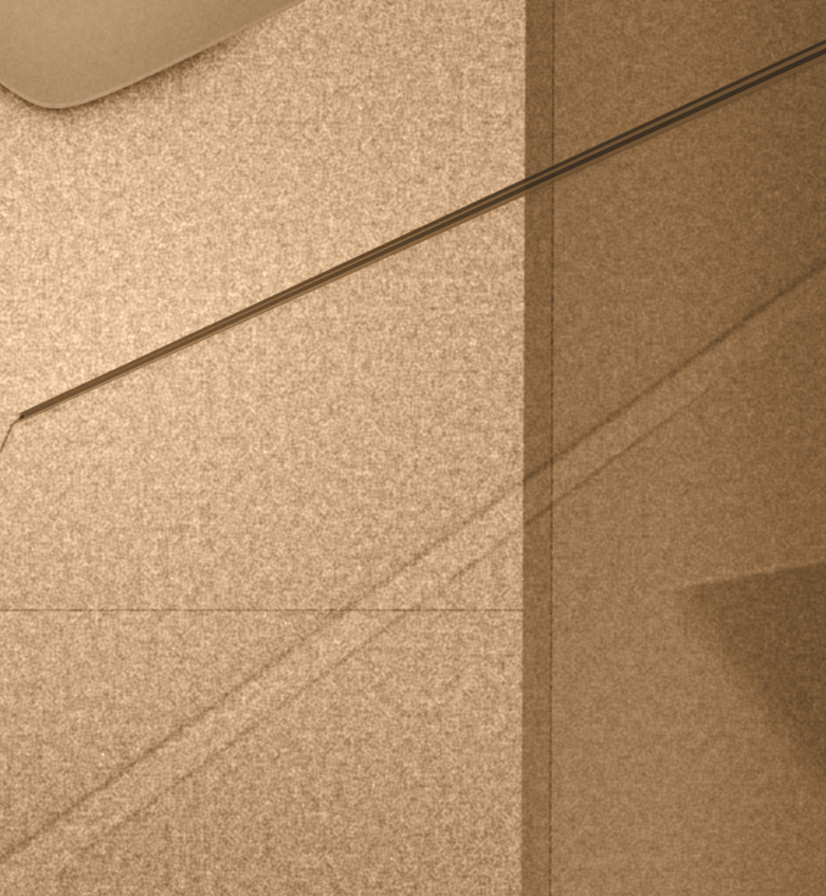
This texture is drawn by a Shadertoy shader. Its source:

```glsl
vec2 hash2(vec2 p) {
    vec3 q = fract(vec3(p.xyx) * vec3(0.1031, 0.1030, 0.0973));
    q += dot(q, q.yzx + 33.33);
    return fract((q.xx + q.yz) * q.zy) * 2.0 - 1.0;
}

float gradientNoise(vec2 p) {
    vec2 i = floor(p), f = fract(p);
    vec2 u = f * f * f * (f * (f * 6.0 - 15.0) + 10.0);
    float a = dot(hash2(i), f);
    float b = dot(hash2(i + vec2(1, 0)), f - vec2(1, 0));
    float c = dot(hash2(i + vec2(0, 1)), f - vec2(0, 1));
    float d = dot(hash2(i + 1.0), f - 1.0);
    return mix(mix(a, b, u.x), mix(c, d, u.x), u.y);
}

// Octaves of paper fibre, from soft clumps to fine speckle
float paperGrain(vec2 p) {
    float sum = 0.0, freq = 62.0, amp = 0.35;
    for (int i = 0; i < 3; i++) {
        sum += amp * gradientNoise(p * freq + float(i) * 17.0);
        freq *= 2.03;
        amp *= 1.5;
    }
    return sum;
}

// Signed distance to the line through a and b, positive above it
float lineDist(vec2 p, vec2 a, vec2 b) {
    vec2 t = normalize(b - a);
    return dot(p - a, vec2(-t.y, t.x));
}

float stripe(float d, float halfWidth, float soft) {
    return 1.0 - smoothstep(halfWidth, halfWidth + soft, abs(d));
}

float segmentDist(vec2 p, vec2 a, vec2 b) {
    vec2 ab = b - a;
    return length(p - a - ab * clamp(dot(p - a, ab) / dot(ab, ab), 0.0, 1.0));
}

void mainImage(out vec4 fragColor, in vec2 fragCoord) {
    vec2 p = fragCoord / iResolution.y;
    float aa = 1.2 / iResolution.y;
    float grain = paperGrain(p);

    // Lit left panel and shaded right panel
    vec2 q = (p - vec2(0.06, 0.66)) * vec2(1.0, 1.15);
    float leftTone = 0.755 + 0.135 * exp(-6.0 * dot(q, q));
    leftTone -= 0.05 * (1.0 - smoothstep(0.0, 0.25, p.y));
    float rightTone = 0.625 - 0.07 * smoothstep(0.1, 0.95, p.y)
                    - 0.09 * smoothstep(0.72, 0.95, p.x);
    float foldX = 0.581 + 0.005 * p.y;
    float seamX = 0.614 + 0.004 * p.y;
    float onRight = smoothstep(-aa, 2.0 * aa, p.x - foldX);
    float tone = mix(leftTone, rightTone, onRight);
    tone -= 0.05 * onRight * (1.0 - smoothstep(-aa, aa, p.x - seamX));

    // Dark soft wedge at the right
    float wedgeTop = lineDist(p, vec2(0.73, 0.342), vec2(0.922, 0.376));
    float wedgeSide = lineDist(p, vec2(0.742, 0.336), vec2(0.922, 0.105));
    float wedge = (1.0 - smoothstep(-0.008, 0.003, wedgeTop)) * smoothstep(-0.015, 0.035, wedgeSide);
    tone -= 0.09 * wedge * smoothstep(0.69, 0.80, p.x);
    tone += 0.035 * stripe(wedgeTop, 0.001, 0.004) * smoothstep(0.69, 0.78, p.x);

    // Long pressed band with two dark rims
    float upperRim = lineDist(p, vec2(0.0, 0.039), vec2(0.922, 0.707));
    float lowerRim = lineDist(p, vec2(0.059, 0.023), vec2(0.859, 0.616));
    float band = (1.0 - smoothstep(-0.008, 0.004, upperRim)) * smoothstep(-0.003, 0.006, lowerRim);
    float lowerFade = smoothstep(0.05, 0.12, p.x) * (1.0 - smoothstep(0.68, 0.87, p.x));
    tone += 0.022 * band;
    tone -= 0.08 * stripe(upperRim, 0.0005, 0.006);
    tone -= 0.035 * exp(-max(upperRim, 0.0) * 70.0) * step(0.0, upperRim);
    tone -= 0.075 * stripe(lowerRim, 0.0005, 0.004) * lowerFade;

    // Level crease and dashed seam
    tone -= 0.13 * stripe(p.y - 0.319, 0.0003, 0.0022) * (1.0 - onRight);
    float dash = 0.55 + 0.45 * smoothstep(-0.3, 0.3, sin(p.y * 520.0));
    tone -= 0.13 * dash * stripe(p.x - seamX, 0.0004, 0.002);

    // Fibre and bright flecks
    tone += grain * mix(0.25, 0.14, onRight);
    float sparkle = smoothstep(0.38, 0.6, gradientNoise(p * 205.0 + 71.0));
    tone += 0.14 * sparkle * (1.0 - 0.6 * onRight);

    // Rising flap edge: a tapered band of stacked paper layers
    float edge = lineDist(p, vec2(0.023, 0.534), vec2(0.922, 0.945));
    float taper = clamp((p.x - 0.02) / 0.9, 0.0, 1.0);
    float halfWidth = mix(0.0035, 0.0095, taper);
    float present = smoothstep(0.018, 0.026, p.x);
    tone += 0.03 * smoothstep(0.0, 0.012, edge) * exp(-max(edge, 0.0) * 14.0) * (1.0 - onRight);
    float layers = stripe(edge, halfWidth, 2.0 * aa) * present;
    tone = mix(tone, mix(0.61, 0.43, smoothstep(0.1, 0.75, taper)), 0.85 * layers);
    tone -= 0.20 * present * stripe(edge - halfWidth * 0.85, 0.0006, 0.0025);
    tone -= 0.21 * present * stripe(edge + halfWidth * 0.15, 0.0008 + 0.001 * taper, 0.002);
    tone -= 0.05 * present * smoothstep(-0.018, -halfWidth, edge) * step(edge, -halfWidth);

    // Rounded tip turning down at the left border
    float tip = min(segmentDist(p, vec2(0.025, 0.535), vec2(0.013, 0.525)),
                    segmentDist(p, vec2(0.013, 0.525), vec2(0.0, 0.495)));
    tone -= 0.24 * stripe(tip, 0.0004, 0.0022);

    // Smooth tab overhead with a rounded lower corner and a soft shadow
    float slopeA = 0.826 + 0.503 * p.x, slopeB = 0.897 - 0.9 * p.x;
    float rim = 0.5 * (slopeA + slopeB + length(vec2(slopeA - slopeB, 0.057)));
    float tab = (p.y - rim) * 0.91;
    float tabShadow = exp(-max(-tab, 0.0) * mix(110.0, 65.0, smoothstep(0.05, 0.2, p.x)));
    tone -= 0.40 * tabShadow * (1.0 - smoothstep(0.19, 0.33, p.x));
    float tabTone = 0.675 + 0.05 * smoothstep(0.0, 0.10, tab) - 0.04 * smoothstep(0.1, 0.3, p.x);
    tabTone += 0.05 * stripe(tab - 0.003, 0.0005, 0.003) + 0.05 * grain;
    float onTab = smoothstep(-aa, aa, tab);
    tone = mix(tone, tabTone, onTab);

    // Warm brown ramp from a single tone
    vec3 color = tone - vec3(0.0, 0.14, 0.29) * smoothstep(0.0, 0.6, tone);
    color += vec3(0.0, 0.01, 0.02) * onTab;
    fragColor = vec4(clamp(color, 0.0, 1.0), 1.0);
}
```
